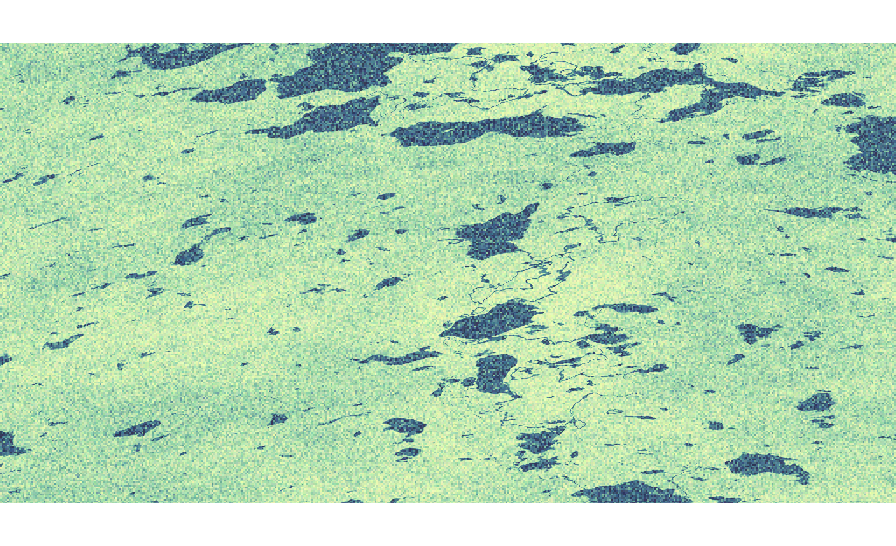
A WebGL 2 fragment shader for this texture:

```glsl
#version 300 es
precision highp float;
// Grainy aerial terrain: pale green plains, streaked dark patches and cracks, between white margins.

uniform vec2 u_resolution;
out vec4 fragColor;

const float MARGIN = 0.079;       // height of each white band
const float GRAIN_ROWS = 312.0;   // grain cells per canvas height

// Integer hash giving three values in 0..1
vec3 hash3(vec2 cell, uint seed) {
    uvec3 v = uvec3(uvec2(ivec2(cell)), seed) * 1664525u + 1013904223u;
    for (int i = 0; i < 2; i++) {
        v.x += v.y * v.z;
        v.y += v.z * v.x;
        v.z += v.x * v.y;
        v ^= v >> 16u;
    }
    return vec3(v & 0xffffu) / 65535.0;
}

float valueNoise(vec2 p, uint seed) {
    vec2 cell = floor(p);
    vec2 f = fract(p);
    f = f * f * (3.0 - 2.0 * f);
    float low = mix(hash3(cell, seed).x, hash3(cell + vec2(1, 0), seed).x, f.x);
    float high = mix(hash3(cell + vec2(0, 1), seed).x, hash3(cell + vec2(1, 1), seed).x, f.x);
    return mix(low, high, f.y);
}

// Normalised fractal sum, mean 0.5
float fbm(vec2 p, uint seed) {
    float sum = 0.0, weight = 0.5, total = 0.0;
    for (int i = 0; i < 5; i++) {
        sum += weight * valueNoise(p, seed + uint(i));
        total += weight;
        weight *= 0.5;
        p = mat2(1.96, 0.16, -0.16, 1.96) * p + 7.3;
    }
    return sum / total;
}

// Soft elliptical region, 1 at its centre
float softEllipse(vec2 p, vec2 centre, vec2 radius) {
    vec2 d = (p - centre) / radius;
    return exp(-dot(d, d));
}

// Curved vertical belt that holds the central fracture
float fractureBelt(vec2 p, float width) {
    float middle = 0.88 + 2.0 * (p.y - 0.4) * (p.y - 0.4);
    float d = (p.x - middle) / width;
    return exp(-d * d) * (1.0 - smoothstep(0.62, 0.78, p.y));
}

// Share of ground covered by dark patches
float patchDensity(vec2 p) {
    float top = softEllipse(p, vec2(0.68, 0.86), vec2(0.34, 0.10));
    float arm = softEllipse(p, vec2(1.14, 0.72 + 0.09 * p.x), vec2(0.30, 0.045));
    float side = softEllipse(p, vec2(1.63, 0.75), vec2(0.15, 0.07));
    float base = softEllipse(p, vec2(1.20, 0.09), vec2(0.20, 0.06));
    float belt = 0.8 * fractureBelt(p, 0.07);
    return min(top + 0.8 * arm + side + 0.8 * base + belt, 1.1);
}

float coverage(float field, float softness) {
    return smoothstep(-softness, softness, field);
}

// Dark cover from broad patches, small flecks and thin cracks
float darkCover(vec2 p, vec2 flow, float halo) {
    vec2 warp = vec2(fbm(flow * vec2(9, 16), 11u), fbm(flow * vec2(9, 16), 23u)) - 0.5;
    vec2 bent = flow + warp * vec2(0.10, 0.035);
    float patches = fbm(bent * vec2(8, 23), 31u) + 0.31 * patchDensity(p) - 0.735;
    float flecks = fbm(bent * vec2(24, 75), 47u) + 0.05 * halo - 0.765;
    float ridge = abs(fbm(bent * vec2(9, 25), 59u) - 0.5);
    float cracks = 0.022 * halo - 0.008 - ridge;
    return max(coverage(patches, 0.014),
               max(coverage(flecks, 0.025), 0.85 * coverage(cracks, 0.006)));
}

// Pale yellow green through teal to navy
vec3 ramp(float t) {
    vec3 stops[6] = vec3[6](vec3(0.91, 0.97, 0.70), vec3(0.76, 0.91, 0.70),
                            vec3(0.55, 0.80, 0.65), vec3(0.35, 0.56, 0.60),
                            vec3(0.25, 0.40, 0.53), vec3(0.20, 0.23, 0.36));
    float s = clamp(t, 0.0, 1.0) * 5.0;
    int i = min(int(s), 4);
    return mix(stops[i], stops[i + 1], s - float(i));
}

void main() {
    vec2 p = gl_FragCoord.xy / u_resolution.y;
    // Streaks rise on the left and level out on the right
    vec2 flow = vec2(p.x, p.y - 0.24 * p.x + 0.08 * p.x * p.x) + 3.0;
    float halo = min(fractureBelt(p - vec2(0.10, 0.0), 0.20)
                   + softEllipse(p, vec2(1.0, 0.84), vec2(0.5, 0.10)), 1.0);

    // Plain tone and dark cover
    float plain = 0.235 - 0.05 * halo
                + 0.35 * (fbm(flow * vec2(2.5, 6), 71u) - 0.5)
                + 0.20 * (fbm(flow * vec2(14, 50), 83u) - 0.5);
    float dark = darkCover(p, flow, halo);

    // Fine grain, stronger on dark ground
    vec2 cell = floor(p * GRAIN_ROWS);
    float grain = 2.0 * (dot(hash3(cell, 97u), vec3(1)) - 1.5);
    float tone = mix(plain, 0.77, dark) + grain * mix(0.11, 0.165, dark);
    vec3 colour = ramp(tone) + 0.08 * (hash3(cell, 131u) - 0.5);

    // White margins
    float edge = 0.5 / u_resolution.y;
    float inside = coverage(0.5 - MARGIN - abs(p.y - 0.5), edge);
    fragColor = vec4(mix(vec3(1), clamp(colour, 0.0, 1.0), inside), 1);
}
```
